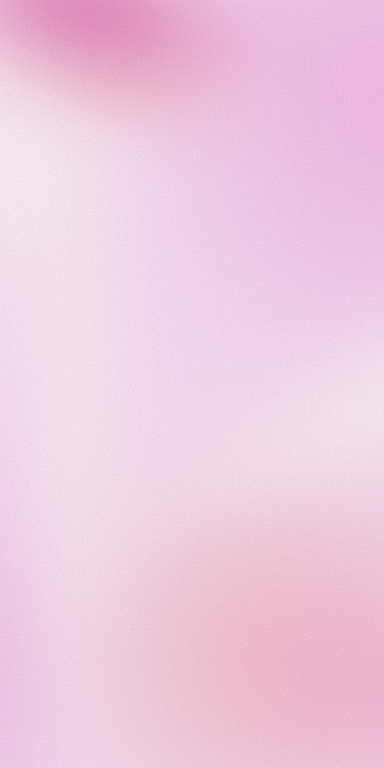
This background is drawn by a WebGL 2 fragment shader. Its source:

```glsl
#version 300 es
precision highp float;
// Soft pink and lilac mesh gradient with blurred rose glows and fine paper grain.

uniform vec2 u_resolution;
out vec4 fragColor;

// Elliptical Gaussian falloff, its long axis turned by angle.
float glow(vec2 p, vec2 center, vec2 radius, float angle) {
    float c = cos(angle), s = sin(angle);
    vec2 d = p - center;
    vec2 q = vec2(c * d.x + s * d.y, c * d.y - s * d.x) / radius;
    return exp(-dot(q, q));
}

// Pseudo-random unit gradient for a lattice cell.
vec2 cellGradient(vec2 cell) {
    vec3 h = fract(cell.xyx * vec3(0.1031, 0.1030, 0.0973));
    h += dot(h, h.yzx + 33.33);
    float a = 6.2832 * fract((h.x + h.y) * h.z);
    return vec2(cos(a), sin(a));
}

float gradientNoise(vec2 p) {
    vec2 i = floor(p), f = fract(p);
    vec2 u = f * f * f * (f * (f * 6.0 - 15.0) + 10.0);
    vec2 e = vec2(0.0, 1.0);
    float bottom = mix(dot(cellGradient(i), f),
                       dot(cellGradient(i + e.yx), f - e.yx), u.x);
    float top = mix(dot(cellGradient(i + e.xy), f - e.xy),
                    dot(cellGradient(i + e.yy), f - e.yy), u.x);
    return mix(bottom, top, u.y);
}

void main() {
    // One unit is the canvas width; the height spans 0 to 2.
    vec2 p = gl_FragCoord.xy / u_resolution * vec2(1.0, 2.0);

    vec3 lilac = vec2(0.94, 0.845).xyx - vec3(0.0, 0.0, 0.02);
    vec3 orchid = vec3(0.92, 0.72, 0.875);
    vec3 pearl = vec3(0.953, 0.905, 0.932);
    vec3 peach = vec3(0.925, 0.74, 0.79);
    vec3 rose = vec3(0.92, 0.67, 0.79);
    vec3 magenta = vec3(0.875, 0.54, 0.72);

    // Orchid haze: upper right and lower left edge
    vec3 color = mix(lilac, orchid, glow(p, vec2(1.0, 1.75), vec2(0.52, 0.6), 0.0));
    color = mix(color, orchid, 0.65 * glow(p, vec2(-0.03, 0.25), vec2(0.2, 0.5), 0.0));

    // Pearl veils: left column and diagonal streak on the right
    color = mix(color, pearl, 0.9 * glow(p, vec2(0.02, 1.6), vec2(0.27, 0.36), 0.0));
    color = mix(color, pearl, 0.65 * glow(p, vec2(0.19, 0.92), vec2(0.15, 0.65), 0.05));
    color = mix(color, pearl, 0.9 * glow(p, vec2(1.0, 0.94), vec2(0.6, 0.17), 0.5));

    // Warm pool in the lower right
    color = mix(color, peach, 0.95 * glow(p, vec2(0.69, 0.3), vec2(0.42, 0.4), 0.2));
    color = mix(color, rose, 0.65 * glow(p, vec2(1.02, 0.22), vec2(0.38, 0.3), 0.0));

    // Bright bloom at the upper left, over a peach fringe
    color = mix(color, peach, 0.75 * glow(p, vec2(0.3, 1.83), vec2(0.3, 0.15), -0.3));
    color = mix(color, magenta, 0.95 * glow(p, vec2(0.23, 1.97), vec2(0.33, 0.16), -0.25));

    // Paper grain
    float grain = gradientNoise(p * 151.0) + 0.8 * gradientNoise(p * 233.0 + 17.3);
    color += 0.022 * grain;

    fragColor = vec4(color, 1.0);
}
```
